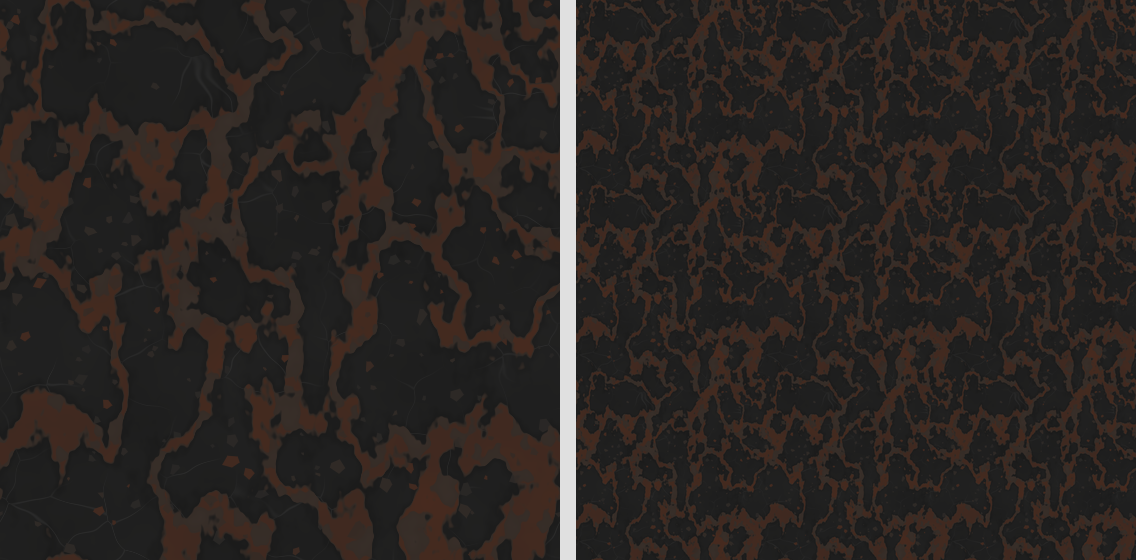
Left: one tile. Right: repeated 3 by 3.
Write a WebGL 2 fragment shader that draws this texture.

```glsl
#version 300 es
precision highp float;
// Dark slab with a ragged network of rust, drawn as a tiling square.
// Ridged wrapping gradient noise makes the rust, convex polygons make the
// loose chips, and warped cell borders make the faint hairline cracks.

uniform vec2 u_resolution;
out vec4 fragColor;

const float TAU = 6.2831853;
const vec3 STONE = vec3(0.122, 0.122, 0.121);
const vec3 GREY_BROWN = vec3(0.202, 0.172, 0.152);
const vec3 RUST = vec3(0.258, 0.163, 0.124);

float hash(vec2 p, float seed) {
    return fract(sin(dot(p, vec2(127.1, 311.7)) + seed * 17.3) * 43758.5453);
}

vec2 direction(float turn) {
    return vec2(cos(turn * TAU), sin(turn * TAU));
}

float cornerSlope(vec2 cell, vec2 offset, vec2 period, float seed) {
    return dot(direction(hash(mod(cell, period), seed)), offset);
}

// Gradient noise that repeats after a whole number of cells
float noise(vec2 p, vec2 period, float seed) {
    vec2 i = floor(p), f = p - i;
    vec2 u = f * f * f * (f * (f * 6.0 - 15.0) + 10.0);
    vec2 x = vec2(1.0, 0.0), y = vec2(0.0, 1.0);
    float low = mix(cornerSlope(i, f, period, seed),
                    cornerSlope(i + x, f - x, period, seed), u.x);
    float high = mix(cornerSlope(i + y, f - y, period, seed),
                     cornerSlope(i + 1.0, f - 1.0, period, seed), u.x);
    return mix(low, high, u.y);
}

float fbm(vec2 p, vec2 freq, int octaves, float seed) {
    float sum = 0.0, amplitude = 1.0;
    for (int i = 0; i < octaves; i++) {
        float layer = seed + float(i);
        sum += amplitude * noise(p * freq + 0.37 * layer, freq, layer);
        freq *= 2.0;
        amplitude *= 0.5;
    }
    return sum;
}

// Positive inside the rust, negative on bare stone
float rustField(vec2 p) {
    float width = 0.118 + 0.16 * noise(p * 3.0, vec2(3.0), 41.0);
    return width - abs(fbm(p, vec2(6.0, 4.0), 5, 3.0));
}

// Scattered angular chips: x is coverage, y is a random tone
vec2 chips(vec2 p, float count, float chance, float seed) {
    vec2 g = p * count, base = floor(g), result = vec2(0.0);
    float soft = 0.0012 * count;
    for (int j = -1; j <= 1; j++)
    for (int i = -1; i <= 1; i++) {
        vec2 cell = base + vec2(i, j), id = mod(cell, count);
        if (hash(id, seed) > chance) continue;
        vec2 q = g - cell - vec2(hash(id, seed + 1.0), hash(id, seed + 2.0));
        float size = mix(0.12, 0.48, pow(hash(id, seed + 3.0), 2.0));
        float d = -1.0;
        for (int k = 0; k < 5; k++) {
            float side = float(k), turn = hash(id, seed + 5.0 + side);
            float reach = size * mix(0.45, 1.2, hash(id, seed + 11.0 + side));
            d = max(d, dot(q, direction((side + 0.6 * turn) / 5.0)) - reach);
        }
        float cover = 1.0 - smoothstep(-soft, soft, d);
        if (cover > result.x) result = vec2(cover, hash(id, seed + 4.0));
    }
    return result;
}

// Thin lines where two scattered cells meet
float cracks(vec2 p, float count, float seed) {
    vec2 g = p * count, base = floor(g);
    float nearest = 8.0, second = 8.0;
    for (int j = -1; j <= 1; j++)
    for (int i = -1; i <= 1; i++) {
        vec2 cell = base + vec2(i, j), id = mod(cell, count);
        float d = length(g - cell - vec2(hash(id, seed), hash(id, seed + 1.0)));
        second = min(second, max(nearest, d));
        nearest = min(nearest, d);
    }
    return 1.0 - smoothstep(0.0, 0.0036 * count, second - nearest);
}

void main() {
    vec2 p = gl_FragCoord.xy / u_resolution;
    float field = rustField(p);
    float blotch = fbm(p, vec2(18.0, 14.0), 3, 60.0);
    float cloud = fbm(p, vec2(5.0), 4, 80.0);

    // Bare stone, slightly shaded beside the rust
    vec3 color = STONE + 0.012 * cloud;
    color -= 0.014 * smoothstep(-0.16, 0.0, field);

    // Hairline cracks that fade in and out
    vec2 warp = vec2(noise(p * 20.0, vec2(20.0), 21.0), noise(p * 20.0, vec2(20.0), 22.0));
    float visible = smoothstep(-0.12, 0.3, noise(p * 7.0, vec2(7.0), 31.0));
    color += 0.042 * visible * cracks(p + 0.018 * warp, 10.0, 90.0);

    // Loose chips, mostly dull and a few rusty
    vec2 chip = chips(p, 38.0, 0.19, 120.0);
    vec3 chipColor = mix(vec3(0.155, 0.15, 0.146), GREY_BROWN, chip.y);
    chipColor = mix(chipColor, RUST, smoothstep(0.75, 0.85, chip.y));
    color = mix(color, chipColor, chip.x);

    // Rust with dull rims, blotches and angular flakes
    float dull = smoothstep(0.06, 0.15, blotch);
    dull = max(dull, 1.0 - smoothstep(0.012, 0.045, field));
    vec2 flake = chips(p, 30.0, 0.35, 150.0);
    dull = mix(dull, step(0.4, flake.y), 0.8 * flake.x);
    vec3 rust = RUST + vec3(0.028, 0.004, -0.006) * cloud;
    vec3 crust = mix(rust, GREY_BROWN + 0.02 * blotch, 0.9 * dull);
    color = mix(color, crust, smoothstep(-0.018, 0.018, field));

    fragColor = vec4(color, 1.0);
}
```
